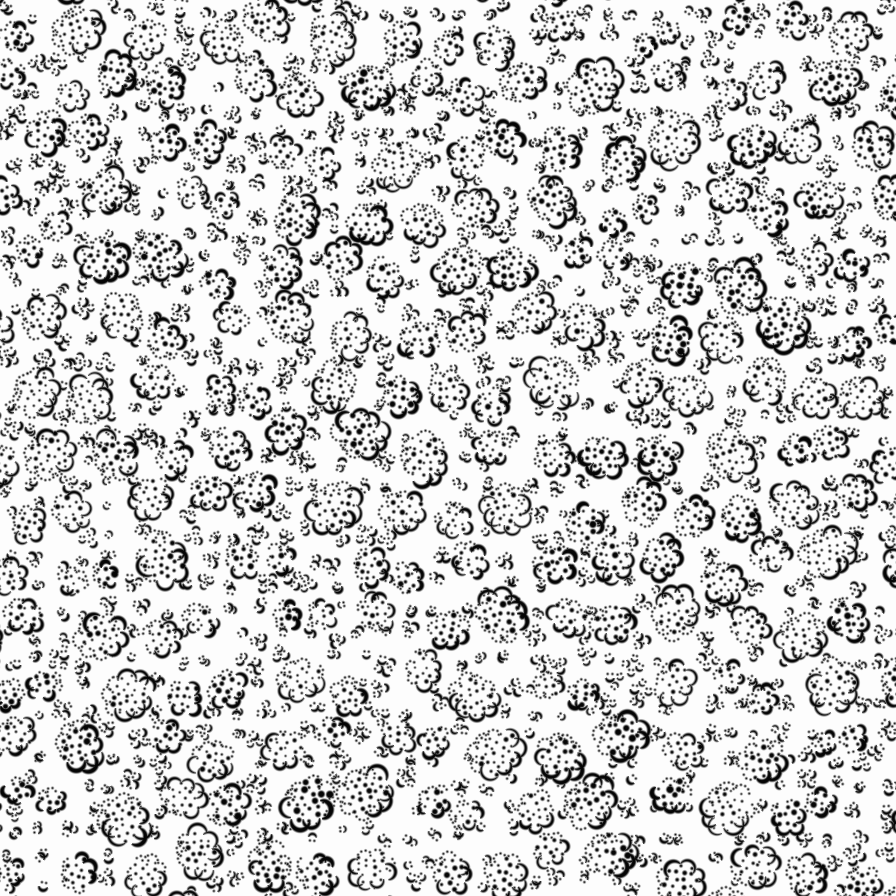
A three.js fragment shader for this pattern:

```glsl
varying vec2 vUv;

const vec3 PAPER = vec3(0.993);
const vec3 INK = vec3(0.02);
const float TAU = 6.28318;
const float SOFT = 0.0016;          // half width of the smoothed edge
const float CLUMP_GRID = 15.0;
const float CLUMP_JITTER = 0.62;
const float CLUMP_MIN = 0.015;
const float CLUMP_MAX = 0.032;
const float CRUMB_GRID = 36.0;
const float CRUMB_JITTER = 0.6;
const float DOT_SPREAD = 0.0049;    // scale of the dot spiral
const float DOT_SMALL = 0.0012;
const float DOT_LARGE = 0.0034;
const float STIPPLE_PITCH = 0.0048;
const float STIPPLE_SIZE = 0.0011;
const float SHADE_ANGLE = -0.7;     // heavy strokes gather on this side

float hash(vec2 p) {
  return fract(sin(dot(p, vec2(127.1, 311.7))) * 43758.5);
}

vec2 hash2(vec2 p) {
  return vec2(hash(p), hash(p + 57.3));
}

vec2 polar(float angle) {
  return vec2(cos(angle), sin(angle));
}

// Tapered solid arc; a weight of zero leaves it out
float arcStroke(vec2 q, float radius, float facing, float spread, float weight) {
  float turn = mod(atan(q.y, q.x) - facing + 0.5 * TAU, TAU) - 0.5 * TAU;
  float along = abs(turn) / spread;
  if (along > 1.0) return 1.0;
  return abs(length(q) - radius) - weight * sqrt(1.0 - along * along);
}

// Row of small dots along an arc
float arcStipple(vec2 q, float radius, float facing, float spread) {
  float turn = mod(atan(q.y, q.x) - facing + 0.5 * TAU, TAU) - 0.5 * TAU;
  float stepAngle = TAU / max(5.0, floor(TAU * radius / STIPPLE_PITCH));
  float nearest = (floor(turn / stepAngle) + 0.5) * stepAngle;
  if (abs(nearest) > spread) return 1.0;
  return length(q - radius * polar(nearest + facing)) - STIPPLE_SIZE;
}

vec2 clumpCenter(vec2 cell) {
  vec2 shift = vec2(0.5 * mod(cell.y, 2.0), 0.0);
  return (cell + 0.5 + shift + CLUMP_JITTER * (hash2(cell) - 0.5)) / CLUMP_GRID;
}

// Radius that fits the gap to the closest neighbour
float clumpRadius(vec2 cell) {
  vec2 center = clumpCenter(cell);
  float gap = 1.0;
  for (int y = -1; y <= 1; y++)
    for (int x = -1; x <= 1; x++)
      if (x != 0 || y != 0)
        gap = min(gap, distance(center, clumpCenter(cell + vec2(x, y))));
  return clamp(0.5 * gap, CLUMP_MIN, CLUMP_MAX) * mix(0.8, 1.0, hash(cell + 9.1));
}

// Scalloped rim of curls around a spiral of dots
float clump(vec2 q, float radius, vec2 seed) {
  float d = 1.0;
  float tilt = TAU * hash(seed + 3.3);
  float shade = SHADE_ANGLE + 3.0 * (hash(seed + 5.7) - 0.5);
  float bold = mix(0.75, 1.15, hash(seed + 8.2));
  float lobes = floor(mix(6.0, 9.9, smoothstep(CLUMP_MIN, CLUMP_MAX, radius)));
  for (int i = 0; i < 9; i++) {
    float n = float(i);
    if (n >= lobes) break;
    vec2 rnd = hash2(seed + n * 1.7);
    float angle = tilt + (n + 0.5 * rnd.x) * TAU / lobes;
    float stretch = 1.0 + 0.15 * cos(2.0 * (angle - tilt));
    float size = radius * mix(0.26, 0.38, rnd.y);
    vec2 local = q - polar(angle) * radius * stretch * 0.66;
    float facing = angle + 1.2 * (rnd.x - 0.5);
    if (cos(angle - shade) + 1.2 * (rnd.y - 0.4) > 0.0)
      d = min(d, arcStroke(local, size, facing, 1.7, bold * mix(0.0015, 0.0027, rnd.x)));
    else
      d = min(d, arcStipple(local, size, facing, 1.6));
  }
  for (int k = 0; k < 28; k++) {
    float n = float(k);
    float reach = DOT_SPREAD * sqrt(n + 0.4);
    if (reach > radius * 0.82) break;
    vec2 rnd = hash2(seed + n * 2.3 + 31.0);
    vec2 spot = polar(n * 2.4 + tilt) * reach + 0.004 * (rnd - 0.5);
    d = min(d, distance(q, spot) - bold * mix(DOT_SMALL, DOT_LARGE, rnd.x * rnd.y + 0.2 * rnd.x));
  }
  return d;
}

// Loose group of tiny half-drawn curls
float crumb(vec2 q, float radius, vec2 seed) {
  float d = 1.0;
  float count = floor(radius / 0.0028);
  for (int i = 0; i < 4; i++) {
    float n = float(i);
    if (n >= count) break;
    vec2 rnd = hash2(seed + n * 3.1 + 71.0);
    float size = mix(0.0034, 0.0048, rnd.x);
    vec2 local = q - polar(TAU * (n / count + hash(seed))) * max(radius - size, 0.0);
    float facing = SHADE_ANGLE + 4.5 * (rnd.y - 0.5);
    d = min(d, arcStroke(local, size, facing, 1.5, mix(0.001, 0.0019, rnd.x)));
    d = min(d, arcStipple(local, size, facing + 0.5 * TAU, 1.5));
  }
  return d;
}

// Room left between a point and the clump rims
float clearance(vec2 p) {
  float room = 1.0;
  vec2 home = floor(p * CLUMP_GRID);
  for (int y = -1; y <= 1; y++)
    for (int x = -1; x <= 1; x++) {
      vec2 cell = home + vec2(x, y);
      room = min(room, distance(p, clumpCenter(cell)) - clumpRadius(cell));
    }
  return room;
}

void main() {
  float d = 1.0;
  vec2 clumpHome = floor(vUv * CLUMP_GRID);
  vec2 crumbHome = floor(vUv * CRUMB_GRID);
  for (int y = -1; y <= 1; y++)
    for (int x = -1; x <= 1; x++) {
      vec2 cell = clumpHome + vec2(x, y);
      vec2 q = vUv - clumpCenter(cell);
      if (length(q) < CLUMP_MAX * 1.3) d = min(d, clump(q, clumpRadius(cell), cell));

      cell = crumbHome + vec2(x, y);
      vec2 center = (cell + 0.5 + CRUMB_JITTER * (hash2(cell + 19.0) - 0.5)) / CRUMB_GRID;
      float size = mix(0.005, 0.0125, hash(cell + 41.0));
      if (distance(vUv, center) < size + 0.005) {
        size = min(size, clearance(center) + 0.001);
        if (size > 0.003) d = min(d, crumb(vUv - center, size, cell));
      }
    }
  gl_FragColor = vec4(mix(INK, PAPER, smoothstep(-SOFT, SOFT, d)), 1.0);
}
```
